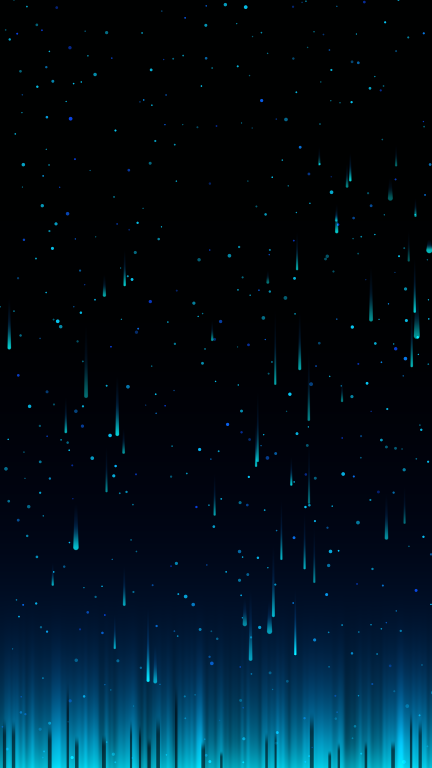
Write a Shadertoy shader that draws this background.

```glsl
// Falling cyan meteors and star dust above a glowing curtain of light.

const int METEOR_COUNT = 50;
const float GREEN_GLOW = 0.72;        // curtain strength at the floor
const float BLUE_GLOW = 0.79;
const float GREEN_FALLOFF = 0.083;    // curtain height, in canvas heights
const float BLUE_FALLOFF = 0.118;
const float STREAK_TOP = 0.24;        // streaks fade out above this height
const vec3 NIGHT = vec3(0.0, 0.002, 0.004);
const vec3 NAVY = vec3(0.0, 0.004, 0.022);
const vec3 STAR_CYAN = vec3(0.02, 0.68, 0.82);
const vec3 STAR_BLUE = vec3(0.03, 0.22, 0.78);
const vec3 METEOR_HEAD = vec3(0.02, 0.82, 0.82);
const vec3 METEOR_TAIL = vec3(0.0, 0.24, 0.46);

float hash1(float n) {
    return fract(sin(n * 127.1 + 3.7) * 4375.85);
}

vec3 hash3(vec2 cell) {
    vec3 q = fract(vec3(cell.xyx) * vec3(0.1031, 0.1030, 0.0973));
    q += dot(q, q.yxz + 33.33);
    return fract((q.xxy + q.yzz) * q.zyx);
}

float noise1(float x) {
    float i = floor(x);
    float f = fract(x);
    return mix(hash1(i), hash1(i + 1.0), f * f * (3.0 - 2.0 * f));
}

// One jittered star per occupied grid cell.
vec3 starLayer(vec2 p, float cellSize, float density, float seed, float px) {
    vec2 cell = floor(p / cellSize);
    vec3 place = hash3(cell + seed);
    vec3 look = hash3(cell + seed + 71.0);
    vec2 centre = (cell + 0.12 + 0.76 * place.xy) * cellSize;
    float radius = mix(0.0007, 0.0023, look.x * look.x);
    float disc = 1.0 - smoothstep(radius - 0.5 * px, radius + 0.7 * px, length(p - centre));
    float present = step(place.z, density);
    vec3 tint = mix(STAR_CYAN, STAR_BLUE, smoothstep(0.45, 0.95, look.y));
    return tint * disc * present * mix(0.45, 1.15, look.z);
}

// Bright rounded head with a narrowing trail above it.
vec3 meteor(vec2 p, vec2 head, float trail, float radius, float px) {
    vec2 d = p - head;
    float t = clamp(d.y / trail, 0.0, 1.0);
    float dist = length(vec2(d.x, d.y - t * trail));
    float width = radius * (1.0 - 0.55 * t);
    float body = 1.0 - smoothstep(width - 0.7 * px, width + 0.8 * px, dist);
    vec3 tint = mix(METEOR_HEAD, METEOR_TAIL, smoothstep(0.0, 0.6, t));
    return tint * body * pow(1.0 - t, 1.3);
}

vec3 meteorShower(vec2 p, float aspect, float px) {
    vec3 sum = vec3(0.0);
    for (int i = 0; i < METEOR_COUNT; i++) {
        vec3 h = hash3(vec2(float(i) + 5.0, 19.0));
        vec3 k = hash3(vec2(float(i) + 41.0, 83.0));
        float y = mix(0.10, 0.80, (float(i) + h.y) / float(METEOR_COUNT));
        // High meteors gather on the right.
        float x = mix(h.x, 0.70 + 0.30 * h.x, smoothstep(0.61, 0.66, y));
        float trail = mix(0.025, 0.10, h.z) * mix(1.0, 0.45, smoothstep(0.45, 0.75, y));
        float radius = mix(0.0013, 0.0042, pow(k.x, 4.0));
        sum += meteor(p, vec2(x * aspect, y), trail, radius, px) * mix(0.45, 1.0, k.y);
    }
    return sum;
}

// Vertical glow broken into bright columns and thin dark slits.
vec3 curtain(vec2 p, float px) {
    float columns = 0.40 + 0.55 * noise1(p.x * 42.0) + 0.45 * noise1(p.x * 115.0 + 9.0)
        + 0.30 * noise1(p.x * 260.0 + 31.0);
    float fade = 1.0 - smoothstep(0.04, STREAK_TOP, p.y);
    float streak = mix(1.0, columns, fade * mix(0.55, 1.0, smoothstep(0.0, 0.04, p.y)));

    float slot = p.x * 85.0;
    float id = floor(slot);
    float halfWidth = mix(0.08, 0.22, hash1(id + 17.0));
    float offset = abs(fract(slot) - 0.5);
    float soft = px * 85.0 * 0.6;
    float slit = 1.0 - smoothstep(halfWidth - soft, halfWidth + soft, offset);
    float top = mix(0.02, 0.12, hash1(id + 57.0));
    slit *= step(0.52, hash1(id + 91.0)) * (1.0 - smoothstep(top * 0.6, top, p.y));

    float green = GREEN_GLOW * exp(-p.y / GREEN_FALLOFF);
    float blue = BLUE_GLOW * exp(-p.y / BLUE_FALLOFF);
    return vec3(0.015 * green, green, blue) * streak * (1.0 - 0.62 * slit);
}

void mainImage(out vec4 fragColor, in vec2 fragCoord) {
    vec2 p = fragCoord / iResolution.y;
    float aspect = iResolution.x / iResolution.y;
    float px = 1.0 / iResolution.y;

    // Sky and curtain
    vec3 color = mix(NAVY, NIGHT, smoothstep(0.36, 0.58, p.y));
    color += curtain(p, px);

    // Stars, sparser near the floor
    float starFade = mix(0.35, 1.0, smoothstep(0.03, 0.25, p.y));
    color += starLayer(p, 0.041, 0.62, 3.0, px) * starFade;
    color += starLayer(p + 0.013, 0.029, 0.38, 137.0, px) * starFade;

    color += meteorShower(p, aspect, px);
    fragColor = vec4(clamp(color, 0.0, 1.0), 1.0);
}
```
